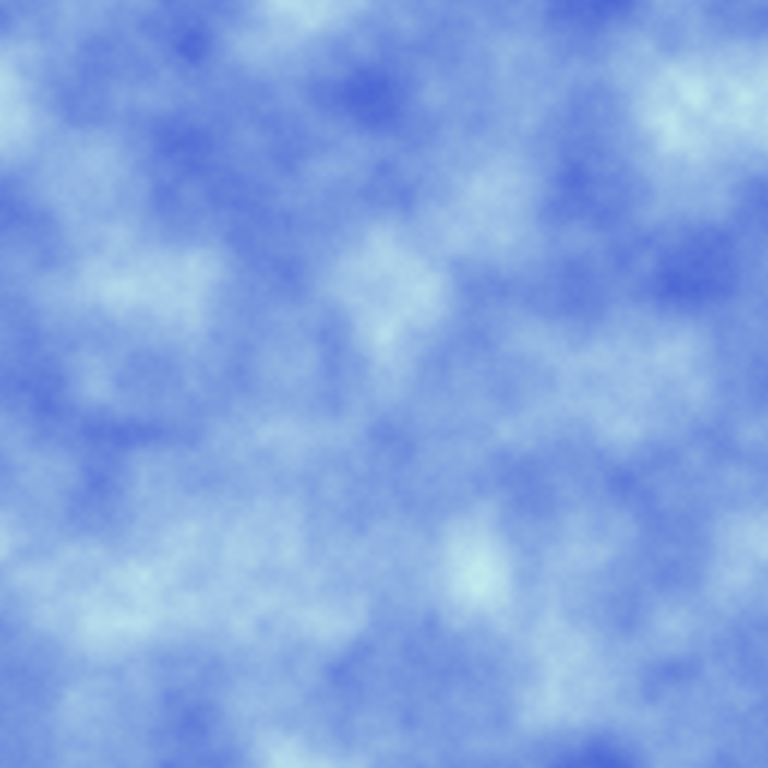
Reproduce this texture procedurally as a Shadertoy shader.

```glsl
// Soft, seamless blue cloud haze built from wrapped layers of value noise.

// Random level of a grid corner, wrapped at the canvas edge.
float cornerLevel(ivec2 cell, int cells) {
    cell = cell % cells;
    float seed = dot(vec2(cell), vec2(12.9898, 78.233)) + float(cells) * 3.7;
    return fract(sin(seed) * 43758.547);
}

// Smoothly interpolated noise with a whole number of cells per canvas.
float tiledNoise(vec2 uv, int cells) {
    vec2 p = uv * float(cells);
    ivec2 cell = ivec2(floor(p));
    vec2 w = smoothstep(0.0, 1.0, fract(p));
    float bottom = mix(cornerLevel(cell, cells), cornerLevel(cell + ivec2(1, 0), cells), w.x);
    float top = mix(cornerLevel(cell + ivec2(0, 1), cells), cornerLevel(cell + ivec2(1, 1), cells), w.x);
    return mix(bottom, top, w.y);
}

void mainImage(out vec4 fragColor, in vec2 fragCoord) {
    vec2 uv = fragCoord / iResolution.xy;

    // Each layer halves the feature size and the strength.
    float haze = 0.0;
    float strength = 0.5;
    int cells = 8;
    for (int layer = 0; layer < 5; layer++) {
        haze += strength * (tiledNoise(uv, cells) - 0.5);
        strength *= 0.5;
        cells *= 2;
    }

    vec3 deepBlue = vec3(0.27, 0.375, 0.825);
    vec3 paleMint = vec3(0.80, 0.965, 0.945);
    float lightness = clamp(0.513 + 1.22 * haze, 0.0, 1.0);
    fragColor = vec4(mix(deepBlue, paleMint, lightness), 1.0);
}
```
